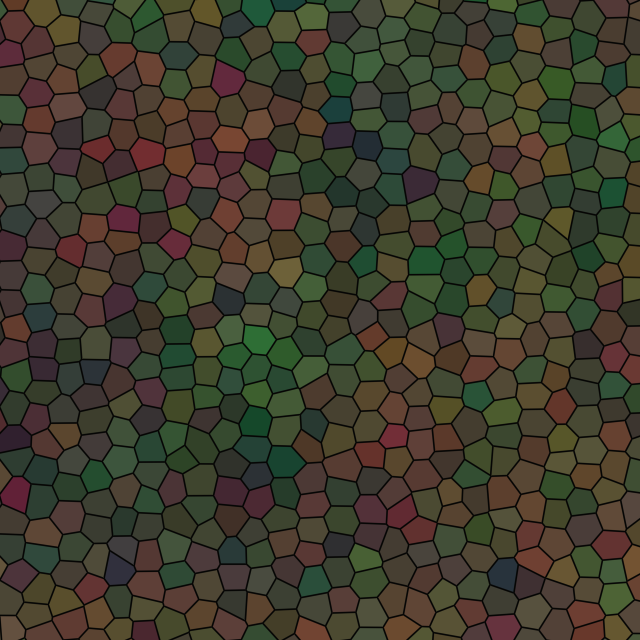
Reproduce this pattern procedurally as a Shadertoy shader.

```glsl
const float CELLS = 23.5;         // cells across the canvas
const float JITTER = 0.54;        // random shift of each seed, in cells
const float STAGGER = 0.5;        // vertical shift of every other column
const float LINE_HALF = 0.030;    // half width of the dark joints, in cells
const float DRIFT_SCALE = 0.22;   // frequency of the slow colour drift
const float DRIFT_AMOUNT = 0.55;  // strength of the slow colour drift
const vec3 BASE_COLOR = vec3(0.266, 0.280, 0.200);
const vec3 COLOR_SPREAD = vec3(0.155, 0.110, 0.055);
const vec3 LINE_COLOR = vec3(0.020, 0.020, 0.015);

float hash(vec2 p) {
    return fract(sin(dot(p, vec2(127.1, 311.7))) * 43758.5453);
}

vec3 hash3(vec2 p) {
    return vec3(hash(p), hash(p + 37.3), hash(p + 91.7));
}

// Smooth value noise with three independent channels
vec3 noise3(vec2 p) {
    vec2 i = floor(p), f = fract(p);
    f = f * f * (3.0 - 2.0 * f);
    vec3 low = mix(hash3(i), hash3(i + vec2(1, 0)), f.x);
    vec3 high = mix(hash3(i + vec2(0, 1)), hash3(i + vec2(1, 1)), f.x);
    return mix(low, high, f.y);
}

// Seed of a cell on a lattice with staggered columns
vec2 seedPoint(vec2 id) {
    vec2 shift = vec2(hash(id + 5.2), hash(id + 63.9)) - 0.5;
    return id + 0.5 + vec2(0.0, STAGGER * mod(id.x, 2.0)) + JITTER * shift;
}

// Distance to the nearest cell border; also returns the owning cell
float voronoiBorder(vec2 p, out vec2 owner) {
    vec2 base = floor(p), toNearest = vec2(0.0);
    float best = 1e3;
    owner = base;
    for (int y = -2; y <= 2; y++)
    for (int x = -2; x <= 2; x++) {
        vec2 id = base + vec2(x, y);
        vec2 d = seedPoint(id) - p;
        if (dot(d, d) < best) {
            best = dot(d, d);
            toNearest = d;
            owner = id;
        }
    }
    float border = 1e3;
    for (int y = -2; y <= 2; y++)
    for (int x = -2; x <= 2; x++) {
        vec2 id = owner + vec2(x, y);
        vec2 d = seedPoint(id) - p;
        vec2 across = d - toNearest;
        if (dot(across, across) > 1e-5)
            border = min(border, dot(0.5 * (d + toNearest), normalize(across)));
    }
    return border;
}

// Each channel varies on its own, which gives greens, olives, browns and reds
vec3 cellColor(vec2 id) {
    vec3 grain = hash3(id + 11.4) + hash3(id + 171.6) - 1.0;
    vec3 drift = 2.0 * noise3(id * DRIFT_SCALE + 7.0) - 1.0;
    return BASE_COLOR + COLOR_SPREAD * (grain + DRIFT_AMOUNT * drift);
}

void mainImage(out vec4 fragColor, in vec2 fragCoord) {
    vec2 p = fragCoord / iResolution.y * CELLS;
    float pixel = CELLS / iResolution.y;

    vec2 id;
    float border = voronoiBorder(p, id);
    float inside = smoothstep(LINE_HALF - 0.7 * pixel, LINE_HALF + 0.7 * pixel, border);
    fragColor = vec4(mix(LINE_COLOR, cellColor(id), inside), 1.0);
}
```
